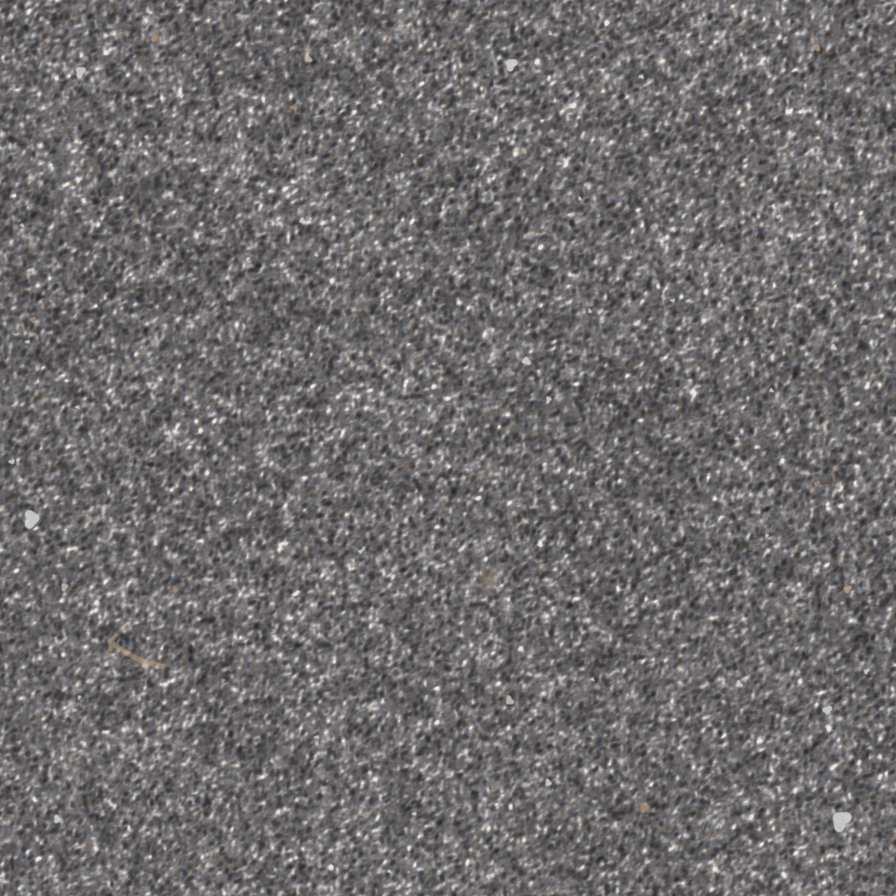
This texture is drawn by a WebGL 2 fragment shader. Its source:

```glsl
#version 300 es
precision highp float;
// Fine dark grey gritty ground with tiny slanted grains, a few pale chips and a dry twig.

uniform vec2 u_resolution;
out vec4 fragColor;

const vec3 CHIP_WHITE = vec3(0.82, 0.82, 0.81);
const vec3 CHIP_TAN = vec3(0.66, 0.54, 0.45);
const vec3 TWIG_TAN = vec3(0.64, 0.55, 0.46);
const vec3 STAIN_BROWN = vec3(0.52, 0.47, 0.42);

// Integer hash of a cell and a seed, giving three values in 0..1
vec3 hash3(vec2 cell, int seed) {
    uvec3 v = uvec3(ivec3(ivec2(cell), seed)) * 1664525u + 1013904223u;
    v.x += v.y * v.z; v.y += v.z * v.x; v.z += v.x * v.y;
    v ^= v >> 16u;
    v.x += v.y * v.z; v.y += v.z * v.x; v.z += v.x * v.y;
    return vec3(v >> 8u) / 16777216.0;
}

mat2 rotation(float angle) {
    float c = cos(angle), s = sin(angle);
    return mat2(c, -s, s, c);
}

float cornerSlope(vec2 cell, vec2 offset, int seed) {
    float angle = 6.2832 * hash3(cell, seed).x;
    return dot(vec2(cos(angle), sin(angle)), offset);
}

float gradientNoise(vec2 p, int seed) {
    vec2 i = floor(p), f = p - i;
    vec2 w = f * f * f * (f * (f * 6.0 - 15.0) + 10.0);
    vec2 e = vec2(1.0, 0.0);
    float low = mix(cornerSlope(i, f, seed), cornerSlope(i + e.xy, f - e.xy, seed), w.x);
    float high = mix(cornerSlope(i + e.yx, f - e.yx, seed), cornerSlope(i + e.xx, f - e.xx, seed), w.x);
    return mix(low, high, w.y);
}

// Sum of light and dark elongated grains, scaled to about unit deviation
float grainField(vec2 p, float slant, int seed) {
    vec2 home = floor(p);
    float sum = 0.0;
    for (int y = -1; y <= 1; y++) {
        for (int x = -1; x <= 1; x++) {
            vec2 cell = home + vec2(x, y);
            vec3 place = hash3(cell, seed);
            vec3 look = hash3(cell, seed + 1);
            vec2 d = rotation(slant + (look.x - 0.5) * 1.6) * (p - cell - place.xy);
            d.y /= mix(0.55, 0.75, look.y);
            float falloff = max(0.0, 1.0 - dot(d, d));
            sum += (2.0 * place.z - 1.0) * falloff * falloff;
        }
    }
    return 2.7 * sum;
}

// Coverage of an uneven pebble around the origin
float chipMask(vec2 p, float radius, float phase, float soft) {
    float angle = atan(p.y, p.x);
    float outline = radius * (1.0 + 0.18 * sin(3.0 * angle + phase) + 0.15 * sin(2.0 * angle - phase));
    return 1.0 - smoothstep(-soft, soft, length(p) - outline);
}

vec3 scatterChips(vec3 color, vec2 uv, float density, float chance, vec2 sizes, float soft, int seed) {
    vec2 cell = floor(uv * density);
    vec3 place = hash3(cell, seed);
    vec3 look = hash3(cell, seed + 1);
    vec2 center = (cell + 0.2 + 0.6 * place.xy) / density;
    float radius = mix(sizes.x, sizes.y, pow(look.x, 4.0));
    float mask = chipMask(uv - center, radius, 6.2832 * look.y, soft) * step(place.z, chance);
    vec3 tint = mix(CHIP_WHITE, CHIP_TAN, smoothstep(0.65, 0.85, look.z));
    return mix(color, tint, 0.9 * mask);
}

// Coverage of a gently bowed stroke from a to b
float strokeMask(vec2 p, vec2 a, vec2 b, float bow, float width, float soft) {
    vec2 axis = b - a;
    float t = clamp(dot(p - a, axis) / dot(axis, axis), 0.0, 1.0);
    vec2 side = normalize(vec2(-axis.y, axis.x));
    float d = length(p - a - t * axis - side * bow * sin(3.1416 * t));
    return 1.0 - smoothstep(-soft, soft, d - width);
}

void main() {
    vec2 uv = gl_FragCoord.xy / u_resolution.y;
    float soft = max(1.0 / u_resolution.y, 0.0014);

    // Grains and broader mottling
    float tone = 0.85 * grainField(uv * 160.0, 0.95, 1) + 0.35 * grainField(uv * 250.0, 0.8, 11);
    tone += 0.8 * gradientNoise(uv * 70.0, 21) + 0.9 * gradientNoise(uv * 32.0, 22);
    tone += 0.5 * gradientNoise(uv * 5.0, 23);

    // Skewed brightness: many dark grains, few bright glints
    float value = min(0.08 + 0.337 * exp(0.3 * tone), 0.92);
    vec3 color = value * vec3(1.0, 0.975, mix(1.01, 0.95, value));
    color += vec3(1.0, 0.1, -1.0) * 0.035 * gradientNoise(uv * 110.0, 31);

    // Brown stain
    float stain = chipMask(uv - vec2(0.544, 0.357), 0.010, 1.0, 0.008);
    color = mix(color, STAIN_BROWN, 0.6 * stain);

    // Pale chips, larger and smaller
    color = scatterChips(color, uv, 8.0, 0.16, vec2(0.004, 0.012), soft, 41);
    color = scatterChips(color, uv, 19.0, 0.12, vec2(0.002, 0.004), soft, 51);

    // Forked dry twig
    float twig = strokeMask(uv, vec2(0.123, 0.284), vec2(0.181, 0.256), -0.004, 0.0028, soft);
    twig = max(twig, strokeMask(uv, vec2(0.123, 0.276), vec2(0.130, 0.291), 0.002, 0.0024, soft));
    color = mix(color, TWIG_TAN * (0.75 + 0.6 * value), 0.8 * twig);

    fragColor = vec4(color, 1.0);
}
```
